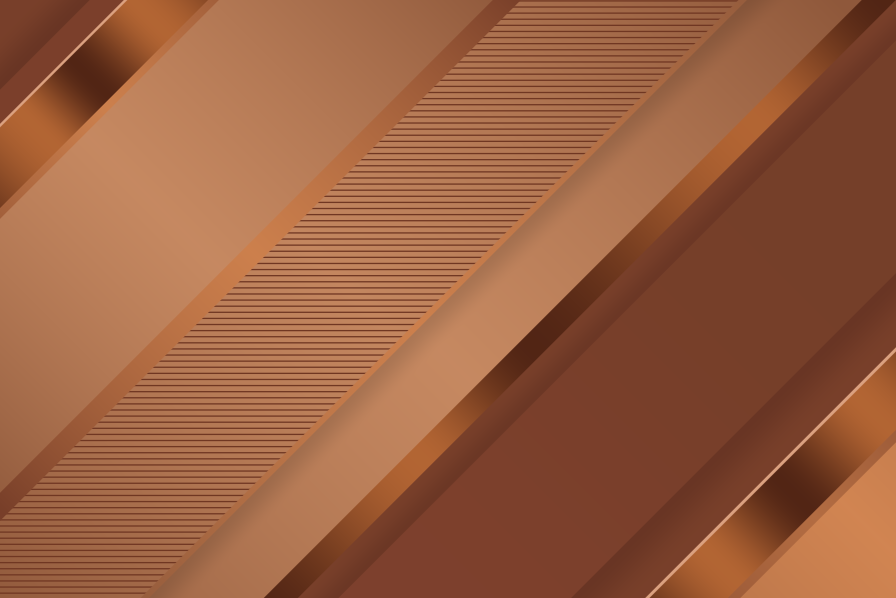
Give the GLSL for this background, as a WebGL 1 fragment shader.

```glsl
precision highp float;
// Layered copper panels running diagonally from lower left to upper right.
// Panels are painted in order across the diagonal; sheen runs along it,
// with brushed-metal ribbons, soft shadows and a horizontally ruled strip.
uniform vec2 u_resolution;

// Palette
const vec3 BROWN      = vec3(0.470, 0.247, 0.163);
const vec3 RED_BROWN  = vec3(0.492, 0.250, 0.175);
const vec3 SHADE      = vec3(0.410, 0.208, 0.140);
const vec3 TAN_DARK   = vec3(0.560, 0.345, 0.230);
const vec3 TAN_LIGHT  = vec3(0.775, 0.535, 0.380);
const vec3 RIM_DARK   = vec3(0.470, 0.245, 0.160);
const vec3 RIM_LIGHT  = vec3(0.800, 0.500, 0.300);
const vec3 METAL_DARK = vec3(0.320, 0.145, 0.080);
const vec3 METAL_GOLD = vec3(0.700, 0.395, 0.200);
const vec3 PALE_LINE  = vec3(0.860, 0.630, 0.500);
const vec3 RULE_COLOR = vec3(0.440, 0.215, 0.135);

// Ruled strip, in canvas heights
const float RULE_PERIOD = 0.01021;
const float RULE_HALF   = 0.0011;
const float RULE_PHASE  = 0.15;

float pixelSize;

// Paints a new layer everywhere beyond the given diagonal edge
void layer(inout vec3 color, vec3 paint, float across, float edge) {
  color = mix(color, paint, smoothstep(-pixelSize, pixelSize, across - edge));
}

// One at the centre, falling smoothly to zero on both sides
float sheen(float along, float center, float lowReach, float highReach) {
  float d = along - center;
  float k = clamp(abs(d) / (d < 0.0 ? lowReach : highReach), 0.0, 1.0);
  return 1.0 - k * (0.55 + 0.45 * k);
}

// Ribbon with two gold peaks around a dark valley, and dim ends
vec3 metal(float along, float start, float peakA, float valley, float peakB, float end) {
  float gold = along < valley
    ? smoothstep(start, peakA, along) * (1.0 - smoothstep(peakA, valley, along))
    : smoothstep(valley, peakB, along) * (1.0 - smoothstep(peakB, end, along));
  return mix(METAL_DARK, METAL_GOLD, gold);
}

// Thin horizontal rules, smoothed to the pixel size
float rules(float down) {
  float d = abs(fract(down / RULE_PERIOD - RULE_PHASE + 0.5) - 0.5) * RULE_PERIOD;
  float cover = clamp((RULE_HALF - d) / pixelSize + 0.5, 0.0, 1.0);
  return cover * min(1.0, 2.0 * RULE_HALF / pixelSize + 0.1);
}

void main() {
  vec2 p = gl_FragCoord.xy / u_resolution.y;
  pixelSize = 1.0 / u_resolution.y;
  float down = 1.0 - p.y;
  float across = p.x + down;
  float along = p.x - down;

  // Upper left corner: brown folds, pale line, ribbon and rim
  vec3 color = mix(BROWN, SHADE, smoothstep(0.06, 0.15, across));
  layer(color, mix(BROWN, RED_BROWN, 0.6), across, 0.150);
  layer(color, PALE_LINE, across, 0.207);
  layer(color, metal(along, -0.48, -0.15, 0.02, 0.22, 0.50), across, 0.213);
  layer(color, mix(RIM_DARK, RIM_LIGHT, sheen(along, 0.0, 0.6, 0.6)), across, 0.348);

  // Wide tan panel and its rim
  vec3 tan1 = mix(TAN_DARK, TAN_LIGHT, sheen(along, -0.08, 0.80, 0.94));
  layer(color, tan1, across, 0.366);
  layer(color, mix(RIM_DARK, RIM_LIGHT, sheen(along, 0.0, 0.85, 0.88)), across, 0.824);

  // Ruled strip and its thin bright rim
  vec3 strip = mix(TAN_DARK, TAN_LIGHT, 0.95 * sheen(along, 0.10, 1.15, 1.25));
  layer(color, mix(strip, RULE_COLOR, rules(down)), across, 0.871);
  layer(color, mix(TAN_DARK, RIM_LIGHT, sheen(along, 0.15, 1.0, 1.2)), across, 1.235);

  // Narrow tan panel, shaded beside the strip
  vec3 tan2 = mix(TAN_DARK, TAN_LIGHT, sheen(along, 0.15, 1.25, 1.25));
  tan2 *= mix(0.87, 1.0, smoothstep(1.245, 1.32, across));
  layer(color, tan2, across, 1.249);

  // Central ribbon
  layer(color, metal(along, -0.60, -0.06, 0.307, 1.06, 1.48), across, 1.441);

  // Brown panels with soft folds
  vec3 fold = mix(BROWN, SHADE, 0.8 * smoothstep(1.50, 1.566, across));
  layer(color, fold, across, 1.498);
  vec3 panel = mix(RED_BROWN, BROWN * vec3(0.98, 1.0, 0.98), smoothstep(-0.3, 0.9, along));
  layer(color, panel, across, 1.566);
  layer(color, mix(SHADE, BROWN, smoothstep(1.955, 2.06, across)), across, 1.955);

  // Lower right corner: pale line, ribbon, rim and bright panel
  layer(color, PALE_LINE, across, 2.079);
  layer(color, metal(along, -0.02, 0.26, 0.50, 0.77, 1.08), across, 2.086);
  layer(color, mix(RIM_DARK, RIM_LIGHT, 0.7 * sheen(along, 0.5, 0.6, 0.6)), across, 2.217);
  layer(color, mix(TAN_DARK, vec3(0.82, 0.52, 0.32), sheen(along, 0.57, 0.85, 0.85)), across, 2.238);

  gl_FragColor = vec4(color, 1.0);
}
```
